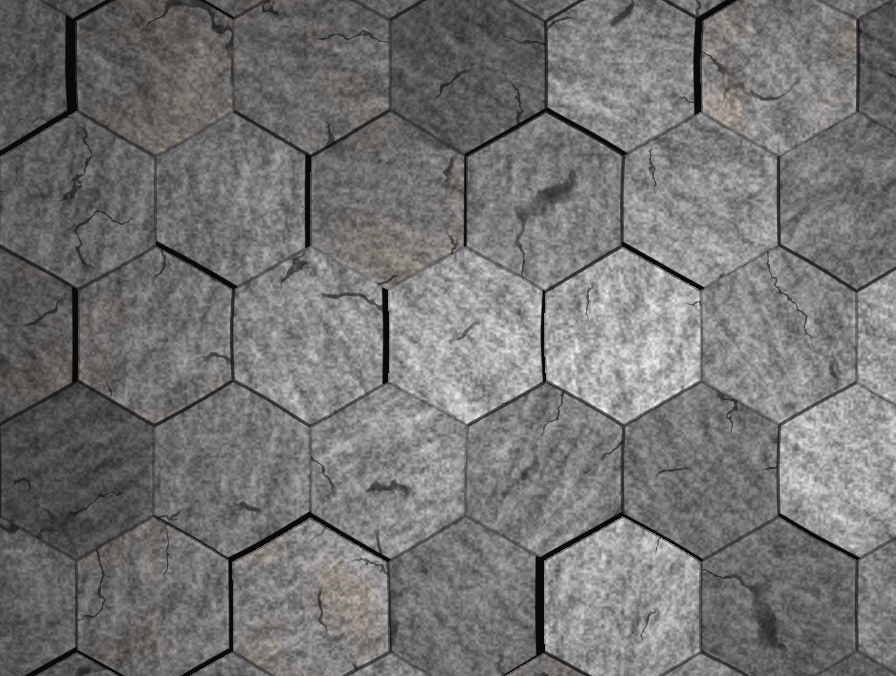
Give the GLSL for this pattern, as a WebGL 1 fragment shader.

```glsl
precision highp float;
// Hexagonal slate tiles set at uneven heights, with dark gaps and side lighting.
uniform vec2 u_resolution;

const float TILE_WIDTH = 0.231;            // flat-to-flat, in canvas heights
const vec2 GRID_ORIGIN = vec2(0.691, 0.503);
const float SIDE_GAP = 0.095;              // widest upright gap, in tile widths
const float SLOPE_GAP = 0.042;             // widest slanted gap
const float SEAM_WIDTH = 0.006;
const float EDGE_WOBBLE = 0.022;
const vec2 LIGHT_CENTER = vec2(0.98, 0.38);
const float LIGHT_NEAR = 0.62;
const float LIGHT_FAR = 0.29;
const float GRAIN = 0.62;
const float RELIEF = 0.75;
const vec3 STONE_TINT = vec3(1.0, 0.993, 1.008);
const vec3 WARM_TINT = vec3(1.05, 1.0, 0.95);
const vec3 GAP_COLOR = vec3(0.035, 0.035, 0.04);

float hash(vec2 p) {
  vec3 v = fract(vec3(p.xyx) * 0.1031);
  v += dot(v, v.yzx + 33.33);
  return fract((v.x + v.y) * v.z);
}

float noise(vec2 p) {
  vec2 i = floor(p), f = fract(p);
  f = f * f * (3.0 - 2.0 * f);
  return mix(mix(hash(i), hash(i + vec2(1.0, 0.0)), f.x),
             mix(hash(i + vec2(0.0, 1.0)), hash(i + 1.0), f.x), f.y);
}

float fbm(vec2 p) {
  float sum = 0.0, amp = 0.5;
  for (int i = 0; i < 4; i++) {
    sum += amp * noise(p);
    p = mat2(1.6, 1.2, -1.2, 1.6) * p + 7.3;
    amp *= 0.5;
  }
  return sum;
}

// Nearest center of a triangular lattice with unit spacing
vec2 hexCenter(vec2 q) {
  vec2 s = vec2(1.0, 1.7320508);
  vec2 a = s * floor(q / s + 0.5);
  vec2 b = s * (floor(q / s) + 0.5);
  return dot(q - a, q - a) < dot(q - b, q - b) ? a : b;
}

// Integer id of a lattice position: half columns, rows
vec2 latticeId(vec2 c) {
  return floor(c * vec2(2.0, 1.1547) + 0.5);
}

float tileHeight(vec2 id) {
  return hash(id + 41.7);
}

// Brightness factor of cleft stone, with its own direction on each tile
float slate(vec2 local, vec2 id) {
  float angle = 6.2832 * hash(id + 5.1);
  float c = cos(angle), s = sin(angle);
  vec2 r = mat2(c, s, -s, c) * local + 30.0 * hash(id + 9.4);
  vec2 layer = r * vec2(5.0, 11.0);
  float relief = fbm(layer) - fbm(layer + vec2(0.18, 0.3));
  float cloud = fbm(r * 4.0 + 50.0) - 0.47;
  float speckle = 0.55 * noise(local * 62.0 + id * 17.0)
                + 0.45 * noise(local * 31.0 + id * 29.0) - 0.5;
  float bend = noise(r * 2.2 + 0.35 * fbm(r * 9.0));
  float crack = 1.0 - smoothstep(0.006, 0.022, abs(bend - 0.5));
  crack *= smoothstep(0.52, 0.7, noise(r * 3.7 + 80.0));
  return (1.0 + RELIEF * relief + 0.35 * cloud + GRAIN * speckle)
       * (1.0 - 0.5 * crack);
}

void main() {
  vec2 p = gl_FragCoord.xy / u_resolution.y;
  float pixel = 1.0 / (u_resolution.y * TILE_WIDTH);
  vec2 q = (p - GRID_ORIGIN) / TILE_WIDTH;
  vec2 bent = q + EDGE_WOBBLE * (vec2(noise(q * 2.3), noise(q * 2.3 + 19.0)) - 0.5);
  vec2 center = hexCenter(bent);
  vec2 id = latticeId(center);
  vec2 local = bent - center;
  float height = tileHeight(id);

  // Seams, rims and gaps along the six sides
  float gap = 0.0, seam = 0.0, rim = 0.0;
  for (int k = 0; k < 6; k++) {
    float a = float(k) * 1.0471976;
    vec2 dir = vec2(cos(a), sin(a));
    vec2 otherId = id + latticeId(dir);
    float d = 0.5 - dot(local, dir);
    float reach = dir.x > 0.9 ? SIDE_GAP : SLOPE_GAP * step(dir.y, -0.1);
    float rise = tileHeight(otherId) - height;
    float width = reach * smoothstep(0.08, 0.85, rise);
    float drawn = smoothstep(0.0, 0.01, width);
    gap = max(gap, drawn * (1.0 - smoothstep(width - pixel, width + pixel, d)));
    float strength = mix(0.15, 0.75, hash(id + otherId + 3.3));
    seam = max(seam, strength * (1.0 - smoothstep(SEAM_WIDTH, SEAM_WIDTH + 1.5 * pixel, d)));
    rim = max(rim, step(0.25, -rise) * (1.0 - smoothstep(0.01, 0.04, d)));
  }

  // Broad light, tone of each tile, and stone surface
  float falloff = smoothstep(0.05, 1.05, length((p - LIGHT_CENTER) * vec2(0.85, 1.0)));
  float light = mix(LIGHT_NEAR, LIGHT_FAR, falloff);
  float tone = mix(0.68, 1.1, smoothstep(0.0, 0.65, hash(id + 12.6)));
  float shade = light * tone * slate(local, id) * (1.0 + 0.1 * rim);
  float warmth = step(0.8, hash(id + 27.2)) * smoothstep(0.4, 0.7, fbm(q * 3.0));
  vec3 color = shade * mix(STONE_TINT, WARM_TINT, warmth);
  color = mix(color, GAP_COLOR, max(gap, seam));
  gl_FragColor = vec4(clamp(color, 0.0, 1.0), 1.0);
}
```
